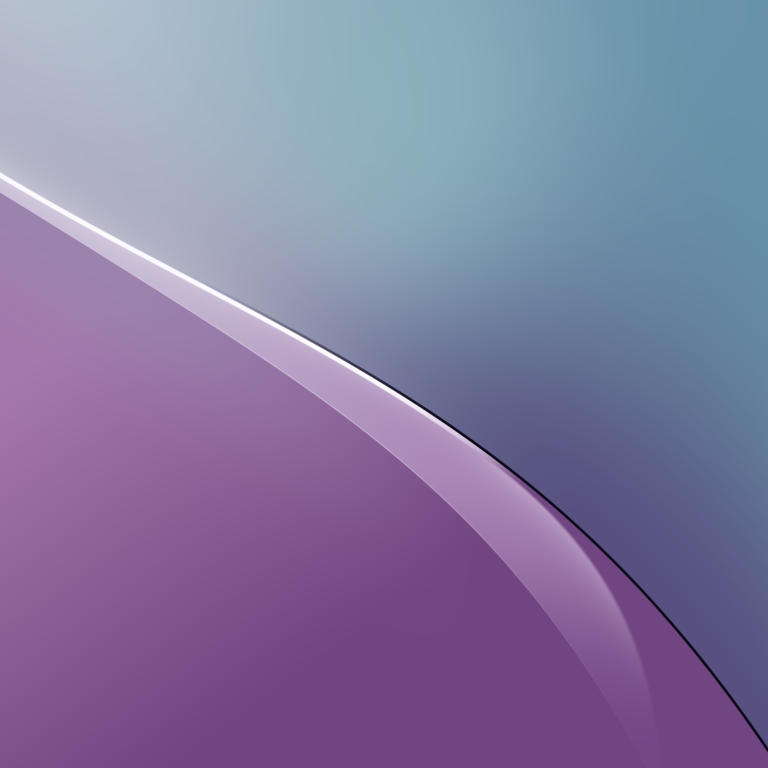
This background is drawn by a Shadertoy shader. Its source:

```glsl
// A translucent curved sheet lies over a plum body below a hazy blue sky.
// Two polynomial arcs bound the sheet; distances to them drive masks, lines and
// glows, while the smooth fills are layered colour gradients.

// Arc: start height, then drop coefficients for x, x^2, x^3, x^4
const float OUTER_START = 0.776;
const vec4 OUTER_DROP = vec4(0.60, -0.2745, 0.2845, 0.145);
const float INNER_START = 0.750;
const vec4 INNER_DROP = vec4(0.61, 0.112, -0.415, 0.806);
// Sheet tip: foot position, then pull to the left for y, y^2, y^3
const float TIP_FOOT = 0.862;
const vec3 TIP_PULL = vec3(0.12, 0.30, 2.0);

const float RIM_HALF = 0.0030;
const float SHADOW_HALF = 0.0017;
const float SEAM_HALF = 0.0007;

const vec3 SKY_PALE = vec3(0.735, 0.785, 0.832);
const vec3 SKY_BLUE = vec3(0.405, 0.575, 0.665);
const vec3 SKY_TEAL = vec3(0.555, 0.710, 0.745);
const vec3 SKY_MAUVE = vec3(0.670, 0.655, 0.745);
const vec3 SKY_DUSK = vec3(0.345, 0.315, 0.500);
const vec3 ORCHID = vec3(0.650, 0.470, 0.680);
const vec3 PLUM = vec3(0.445, 0.270, 0.505);
const vec3 LAVENDER = vec3(0.590, 0.530, 0.680);
const vec3 SHEET_PALE = vec3(0.775, 0.735, 0.830);
const vec3 SHEET_ROSE = vec3(0.660, 0.520, 0.710);
const vec3 SHEET_DEEP = vec3(0.460, 0.290, 0.535);
const vec3 RIM_WHITE = vec3(0.985, 0.980, 1.0);
const vec3 SEAM_LIGHT = vec3(0.850, 0.780, 0.890);
const vec3 SHADOW_INK = vec3(0.045, 0.030, 0.095);

float arcHeight(float x, float start, vec4 drop) {
    return start - x * (drop.x + x * (drop.y + x * (drop.z + x * drop.w)));
}

// Approximate signed distance, positive above the arc
float arcDistance(vec2 p, float start, vec4 drop) {
    const float STEP = 0.002;
    float slope = (arcHeight(p.x + STEP, start, drop)
                 - arcHeight(p.x - STEP, start, drop)) / (2.0 * STEP);
    return (p.y - arcHeight(p.x, start, drop)) / sqrt(1.0 + slope * slope);
}

float bell(float d, float width) {
    return exp(-d * d / (width * width));
}

float stroke(float d, float halfWidth, float soft) {
    return 1.0 - smoothstep(halfWidth - soft, halfWidth + soft, abs(d));
}

vec3 skyColor(vec2 p, float outer) {
    float h = max(p.y - arcHeight(p.x, OUTER_START, OUTER_DROP), 0.0);
    vec3 c = mix(SKY_PALE, SKY_BLUE, smoothstep(-0.1, 1.0, p.x));
    c = mix(c, SKY_TEAL, 0.65 * bell(length((p - vec2(0.53, 0.85)) * vec2(1.0, 0.8)), 0.20));
    c = mix(c, SKY_MAUVE, 0.8 * bell(h, 0.20) * (1.0 - smoothstep(0.3, 0.7, p.x)));
    float duskReach = mix(0.12, 0.40, smoothstep(0.4, 1.0, p.x));
    c = mix(c, SKY_DUSK, bell(h, duskReach) * smoothstep(0.2, 0.78, p.x));
    // Light spilling from the rim
    float spill = exp(-max(outer, 0.0) / 0.025) * (1.0 - smoothstep(0.0, 0.4, p.x));
    return mix(c, RIM_WHITE, 0.28 * spill);
}

vec3 bodyColor(vec2 p, float inner) {
    float t = clamp(1.1 * p.x + 1.5 * (0.5 - p.y), 0.0, 1.0);
    vec3 c = mix(ORCHID, PLUM, t);
    float haze = bell(min(inner, 0.0), 0.11) * (1.0 - smoothstep(0.1, 0.65, p.x));
    return mix(c, LAVENDER, 0.75 * haze);
}

vec3 sheetColor(vec2 p, float outer, float tip) {
    vec3 c = mix(SHEET_PALE, SHEET_ROSE, smoothstep(0.1, 0.65, p.x));
    c = mix(c, SHEET_DEEP, 1.0 - smoothstep(0.0, 0.42, p.y));
    // Soft light along the upper edge and around the tip
    float upper = exp(min(outer, 0.0) / 0.014) * (1.0 - smoothstep(0.5, 0.75, p.x));
    float bend = exp(-max(tip, 0.0) / 0.022) * smoothstep(0.05, 0.28, p.y)
               * (1.0 - smoothstep(0.36, 0.44, p.y));
    return mix(c, RIM_WHITE, 0.35 * upper + 0.25 * bend);
}

void mainImage(out vec4 fragColor, in vec2 fragCoord) {
    vec2 p = fragCoord / iResolution.xy;
    float soft = 0.8 / min(iResolution.x, iResolution.y);

    float outer = arcDistance(p, OUTER_START, OUTER_DROP);
    float inner = arcDistance(p, INNER_START, INNER_DROP);
    float tip = TIP_FOOT - p.x - p.y * (TIP_PULL.x + p.y * (TIP_PULL.y + p.y * TIP_PULL.z));

    // Body and sheet
    vec3 c = bodyColor(p, inner);
    float tipMask = max(smoothstep(-0.004, 0.004, tip), smoothstep(0.37, 0.43, p.y));
    float sheetMask = smoothstep(-soft, soft, inner) * tipMask;
    float sheetAlpha = mix(0.55, 1.0, smoothstep(0.0, 0.3, p.y));
    c = mix(c, sheetColor(p, outer, tip), sheetMask * sheetAlpha);

    // Fine seam below the sheet
    float seam = stroke(inner, SEAM_HALF, soft) * (1.0 - smoothstep(0.4, 0.85, p.x));
    c = mix(c, SEAM_LIGHT, 0.75 * seam);

    // Sky, bright rim and dark contour
    c = mix(c, skyColor(p, outer), smoothstep(-soft, soft, outer));
    float rim = stroke(outer + 0.0035, RIM_HALF, 1.3 * soft);
    c = mix(c, RIM_WHITE, rim * (1.0 - smoothstep(0.48, 0.70, p.x)));
    float shadow = stroke(outer - 0.0012, SHADOW_HALF, soft);
    c = mix(c, SHADOW_INK, shadow * smoothstep(0.22, 0.62, p.x));

    fragColor = vec4(c, 1.0);
}
```
